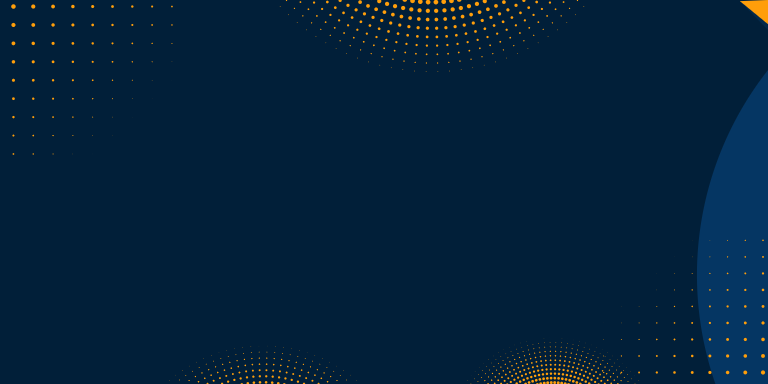
Reproduce this background procedurally as a Shadertoy shader.

```glsl
// Navy backdrop with halftone dot arcs, fading dot grids, a blue disc and an orange corner.

// Lengths are in canvas heights, origin at the lower left.
const vec3 NAVY   = vec3(0.005, 0.122, 0.224);
const vec3 BLUE   = vec3(0.020, 0.212, 0.390);
const vec3 SHADOW = vec3(0.010, 0.160, 0.290);
const vec3 ORANGE = vec3(1.000, 0.620, 0.040);

const vec2  DISC_CENTER = vec2(2.677, 0.284);
const float DISC_RADIUS = 0.862;

const float RING_COUNT    = 24.0;    // rings from rim to center
const float DOTS_PER_RING = 112.0;
const float DOT_GROWTH    = 0.0012;  // dot size gained per ring, relative to the rim

const float GRID_FADE = 12.5;        // steps until grid dots vanish
const float TAU = 6.2831853;

// Antialiased coverage of a shape with signed distance d.
float coverage(float d, float px) {
    return clamp(0.5 - d / px, 0.0, 1.0);
}

// Round dot, dimmed when smaller than a pixel.
float dotMask(float dist, float radius, float px) {
    return coverage(dist - radius, px) * clamp(2.0 * radius / px, 0.0, 1.0);
}

// Concentric rings of dots that shrink towards the rim.
float halftoneRings(vec2 p, vec2 center, float rim, float px) {
    vec2 d = p - center;
    float ring = floor((1.0 - length(d) / rim) * RING_COUNT + 0.5);
    if (ring < 0.0 || ring >= RING_COUNT) return 0.0;
    float ringRadius = rim * (1.0 - ring / RING_COUNT);
    float stepAngle = TAU / DOTS_PER_RING;
    float angle = (floor(atan(d.x, d.y) / stepAngle) + 0.5) * stepAngle;
    vec2 dotCenter = ringRadius * vec2(sin(angle), cos(angle));
    return dotMask(length(d - dotCenter), rim * DOT_GROWTH * (ring + 1.3), px);
}

// Square grid whose dots shrink away from its first dot; spacing carries the direction.
float fadingGrid(vec2 p, vec2 first, vec2 spacing, vec2 last, float size, float px) {
    vec2 cell = clamp(floor((p - first) / spacing + 0.5), vec2(0.0), last);
    float radius = size * max(0.0, 1.0 - (cell.x + cell.y) / GRID_FADE);
    return dotMask(length(p - first - cell * spacing), radius, px);
}

// Signed distance to the line through a and b, positive on its left.
float lineSide(vec2 p, vec2 a, vec2 b) {
    vec2 along = normalize(b - a);
    return dot(p - a, vec2(-along.y, along.x));
}

void mainImage(out vec4 fragColor, in vec2 fragCoord) {
    vec2 p = fragCoord / iResolution.y;
    float px = 1.0 / iResolution.y;

    // Backdrop and disc
    vec3 color = mix(NAVY, BLUE, coverage(length(p - DISC_CENTER) - DISC_RADIUS, px));

    // Dots
    float dots = halftoneRings(p, vec2(1.125, 1.357), 0.544, px);
    dots = max(dots, halftoneRings(p, vec2(0.685, -0.279), 0.378, px));
    dots = max(dots, halftoneRings(p, vec2(1.440, -0.159), 0.279, px));
    dots = max(dots, fadingGrid(p, vec2(0.035, 0.983), vec2(0.0516, -0.048),
                                vec2(8.0), 0.0058, px));
    dots = max(dots, fadingGrid(p, vec2(1.987, 0.030), vec2(-0.0461, 0.043),
                                vec2(9.0, 8.0), 0.0054, px));
    color = mix(color, ORANGE, dots);

    // Corner wedge over its thin shadow
    vec2 tip = vec2(1.927, 0.997);
    float top = lineSide(p, tip, vec2(2.0, 1.0));
    float shade = max(top, -lineSide(p, tip, vec2(2.0, 0.922)));
    float wedge = max(top, -lineSide(p, tip, vec2(2.0, 0.937)));
    color = mix(color, SHADOW, coverage(shade, px));
    color = mix(color, ORANGE, coverage(wedge, px));

    fragColor = vec4(color, 1.0);
}
```
